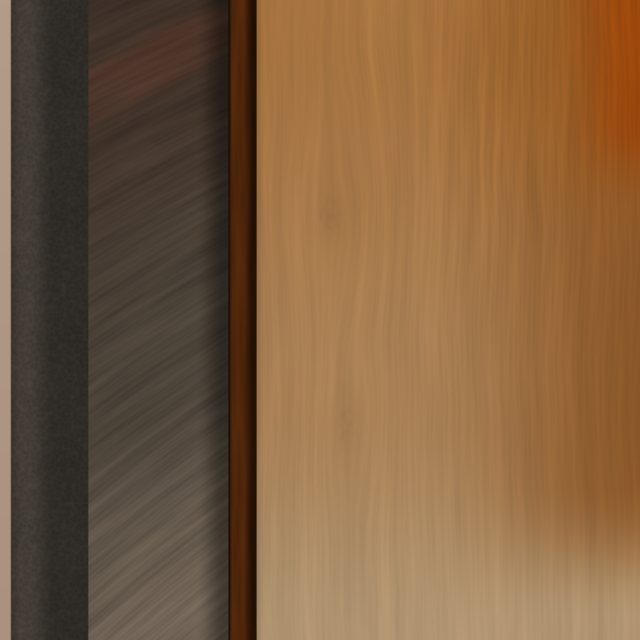
Reproduce this texture procedurally as a Shadertoy shader.

```glsl
// Vertical panels: pale trim, dark stone, diagonally brushed metal, brown edge and warm wood.

const float TRIM_END = 0.017;
const float STONE_END = 0.138;
const float METAL_END = 0.357;
const float EDGE_END = 0.401;

vec2 hash2(vec2 p) {
    vec3 q = fract(p.xyx * vec3(0.1031, 0.1030, 0.0973));
    q += dot(q, q.yzx + 33.33);
    return fract((q.xx + q.yz) * q.zy);
}

// Cellular noise, roughly centred on zero.
float cells(vec2 p) {
    vec2 id = floor(p), f = fract(p);
    float nearest = 2.0;
    for (int j = -1; j <= 1; j++)
        for (int i = -1; i <= 1; i++) {
            vec2 cell = vec2(i, j);
            vec2 d = cell + hash2(id + cell) - f;
            nearest = min(nearest, dot(d, d));
        }
    return sqrt(nearest) - 0.45;
}

float layeredSines(vec2 p) {
    float sum = 0.0, amp = 0.5;
    for (int i = 0; i < 4; i++) {
        sum += amp * sin(p.x + 1.7 * sin(p.y + float(i)));
        p = mat2(1.5, 0.7, -0.7, 1.5) * p + 1.3;
        amp *= 0.6;
    }
    return sum;
}

// Soft bump around a centre.
float blob(vec2 p, vec2 centre, vec2 radius) {
    vec2 d = (p - centre) / radius;
    return exp(-dot(d, d));
}

vec3 stone(vec2 p) {
    float shade = smoothstep(0.045, 0.085, p.x);
    vec3 col = mix(vec3(0.265, 0.24, 0.215), vec3(0.185, 0.17, 0.15), shade);
    col *= 0.85 + 0.15 * smoothstep(TRIM_END, 0.035, p.x);
    float speckle = cells(p * 150.0) + 0.6 * cells(p * 70.0 + 9.0);
    return col * (1.0 + 0.16 * speckle + 0.03 * layeredSines(p * 30.0));
}

vec3 metal(vec2 p) {
    // Brush strokes steepen towards the bottom.
    float slope = mix(0.85, 0.42, p.y);
    float across = p.y - slope * (p.x - 0.25);
    float fine = cells(vec2(p.x * 9.0, across * 130.0));
    float broad = cells(vec2(p.x * 4.0 + 5.0, across * 42.0));
    float sheen = layeredSines(vec2(across * 28.0, p.x * 4.0));

    vec3 col = mix(vec3(0.44, 0.39, 0.335), vec3(0.30, 0.265, 0.225), smoothstep(0.0, 0.45, across));
    col = mix(col, vec3(0.255, 0.20, 0.165), smoothstep(0.45, 0.9, across));
    col *= 1.0 + 0.16 * fine + 0.16 * broad + 0.05 * sheen;
    col += vec3(0.045, 0.005, -0.005) * smoothstep(0.65, 0.95, p.y) * smoothstep(0.0, 0.5, sheen);
    // Shadow gathers beside the edge strip.
    return col * mix(1.0, 0.58, smoothstep(0.305, 0.352, p.x));
}

vec3 edgeStrip(vec2 p) {
    float grain = cells(vec2(p.x * 110.0, p.y * 7.0));
    vec3 col = vec3(0.31, 0.15, 0.04) * (1.0 + 0.22 * grain);
    col *= mix(1.0, 0.42, smoothstep(0.378, 0.397, p.x));
    return col * mix(0.3, 1.0, smoothstep(METAL_END, METAL_END + 0.006, p.x));
}

float woodGrain(vec2 p) {
    // Fibres bend around two faint knots.
    float upper = blob(p, vec2(0.525, 0.66), vec2(0.07, 0.15));
    float lower = blob(p, vec2(0.55, 0.34), vec2(0.05, 0.13));
    float x = p.x - 0.55 * (p.x - 0.525) * upper - 0.5 * (p.x - 0.55) * lower;
    x += 0.006 * layeredSines(vec2(p.y * 7.0, p.x * 6.0));

    float fibre = cells(vec2(x * 150.0, p.y * 5.0));
    float streak = cells(vec2(x * 48.0 + 3.0, p.y * 1.8));
    float figure = layeredSines(vec2(x * 65.0, p.y * 2.5));
    float knots = blob(p, vec2(0.517, 0.66), vec2(0.022, 0.035))
                + blob(p, vec2(0.54, 0.34), vec2(0.018, 0.05));
    float rightLines = smoothstep(0.62, 0.75, x) * smoothstep(0.2, 0.8, p.y);
    return (0.055 + 0.05 * rightLines) * fibre + 0.06 * streak + 0.02 * figure
         - 0.05 * knots * (1.0 + cells(p * vec2(110.0, 70.0)));
}

vec3 wood(vec2 p) {
    vec3 col = mix(vec3(0.69, 0.58, 0.44), vec3(0.665, 0.505, 0.335), smoothstep(0.0, 0.38, p.y));
    col = mix(col, vec3(0.655, 0.455, 0.255), smoothstep(0.35, 0.95, p.y));
    // Darker right side above the pale lower reflection.
    float side = smoothstep(0.64, 1.02, p.x) * smoothstep(0.03, 0.25, p.y);
    col = mix(col, vec3(0.55, 0.345, 0.16), side);
    // Broad warm tint and the saturated corner glow.
    float warm = smoothstep(0.6, 0.95, p.x) * smoothstep(0.55, 0.95, p.y);
    col = mix(col, vec3(0.61, 0.37, 0.13), 0.65 * warm);
    float glow = smoothstep(0.86, 1.0, p.x + 0.06 * (p.y - 0.8)) * smoothstep(0.66, 0.82, p.y);
    col = mix(col, vec3(0.61, 0.275, 0.045), 0.95 * glow);
    col *= 1.0 + woodGrain(p);
    return col * mix(0.88, 1.0, smoothstep(EDGE_END, EDGE_END + 0.012, p.x));
}

void mainImage(out vec4 fragColor, in vec2 fragCoord) {
    vec2 p = fragCoord / iResolution.xy;
    float soft = max(0.0015, 0.75 / iResolution.x);

    // Lay the panels from left to right.
    vec3 col = mix(vec3(0.67, 0.57, 0.50), vec3(0.70, 0.61, 0.54), p.y);
    col = mix(col, stone(p), smoothstep(-soft, soft, p.x - TRIM_END));
    col = mix(col, metal(p), smoothstep(-soft, soft, p.x - STONE_END));
    col = mix(col, edgeStrip(p), smoothstep(-soft, soft, p.x - METAL_END));
    col = mix(col, wood(p), smoothstep(-soft, soft, p.x - EDGE_END));
    fragColor = vec4(col, 1.0);
}
```
